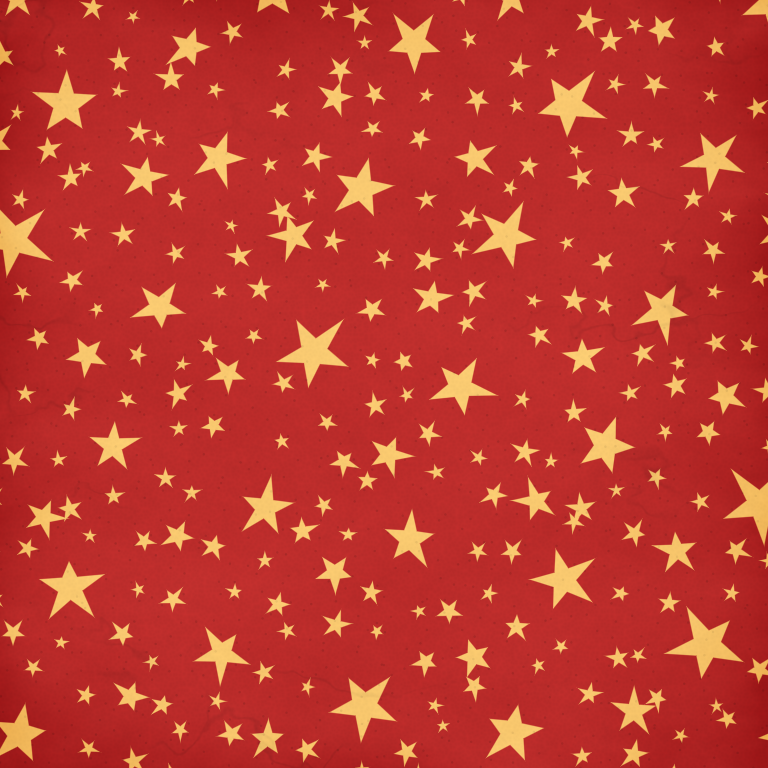
Write a WebGL 1 fragment shader that draws this pattern.

```glsl
precision highp float;
// Uneven five-pointed gold stars scattered over worn, softly creased red paper.

uniform vec2 u_resolution;

const vec3 RED = vec3(0.755, 0.185, 0.178);
const vec3 RED_WORN = vec3(0.61, 0.085, 0.09);
const vec3 GOLD = vec3(0.985, 0.805, 0.455);
const vec3 GOLD_WORN = vec3(0.93, 0.69, 0.32);

const float CELLS = 15.5;          // star cells across the canvas
const float BIG = 0.041;           // mean arm lengths, in canvas units
const float MEDIUM = 0.0265;
const float SMALL = 0.0165;
const float TINY = 0.0110;
const float VALLEY = 0.385;        // inner radius relative to the arm
const float ARM_VARIATION = 0.42;
const float WANDER = 0.25;         // slow drift of the star rows, in cells
const float GRAIN = 0.045;
const float CREASE = 0.075;
const float SECTOR = 1.2566371;    // a fifth of a turn

float hash(vec2 p) {
  return fract(sin(dot(p, vec2(127.1, 311.7))) * 43758.545);
}

vec2 hash2(vec2 p) {
  return vec2(hash(p), hash(p + 57.3));
}

mat2 rotation(float a) {
  return mat2(cos(a), sin(a), -sin(a), cos(a));
}

// Distances to the nearest and second nearest cell points
vec2 cellular(vec2 p) {
  vec2 id = floor(p);
  vec2 nearest = vec2(8.0);
  for (int j = -1; j <= 1; j++) {
    for (int i = -1; i <= 1; i++) {
      vec2 cell = id + vec2(float(i), float(j));
      float d = length(cell + hash2(cell) - p);
      nearest = d < nearest.x ? vec2(d, nearest.x) : vec2(nearest.x, min(nearest.y, d));
    }
  }
  return nearest;
}

// Layered, turned sines, roughly -1 to 1
float mottle(vec2 p) {
  float sum = 0.0;
  float amplitude = 0.5;
  for (int i = 0; i < 5; i++) {
    sum += amplitude * sin(p.x + 1.3 * sin(p.y)) * cos(p.y + 0.9 * sin(p.x * 0.7));
    p = rotation(0.9) * p * 1.9 + 2.7;
    amplitude *= 0.62;
  }
  return sum;
}

// Signed distance to a star whose arms differ in length
float star(vec2 p, float radius, vec2 seed) {
  p = rotation(6.2832 * hash(seed + 3.1)) * p;
  p.x *= 1.0 + 0.18 * (hash(seed + 8.7) - 0.5);
  float angle = atan(p.y, p.x);
  float arm = floor(angle / SECTOR + 0.5);
  angle = abs(angle - arm * SECTOR);
  float armId = mod(arm + 5.0, 5.0);
  float tip = radius * (1.0 + ARM_VARIATION * (hash(seed + armId * 4.3) - 0.5));
  vec2 valley = radius * VALLEY * vec2(cos(0.5 * SECTOR), sin(0.5 * SECTOR));
  vec2 q = length(p) * vec2(cos(angle), sin(angle)) - vec2(tip, 0.0);
  return dot(q, normalize(vec2(valley.y, tip - valley.x)));
}

// Ten interleaved cell kinds keep large stars apart, with tiny ones beside them
float starField(vec2 uv) {
  vec2 home = floor(uv * CELLS);
  float field = 1.0;
  for (int j = -2; j <= 2; j++) {
    for (int i = -2; i <= 2; i++) {
      vec2 id = home + vec2(float(i), float(j));
      float kind = mod(id.x + 3.0 * id.y, 10.0);
      float radius = SMALL;
      float jitter = 0.5;
      vec2 push = vec2(0.0);
      if (kind < 0.5) {
        radius = BIG;
        jitter = 0.2;
      } else if (abs(kind - 5.0) < 0.5) {
        radius = MEDIUM;
      } else if (mod(kind, 2.0) > 0.5) {
        radius = TINY;
        jitter = 0.32;
        float side = kind < 5.0 ? 0.23 : -0.23;
        push = abs(kind - 5.0) > 3.0 ? vec2(side, 0.0) : vec2(0.0, side);
      }
      radius *= 0.82 + 0.36 * hash(id + 19.4);
      vec2 drift = WANDER * sin(vec2(id.y * 1.7 + id.x * 0.6, id.x * 1.3 - id.y * 0.8 + 2.0));
      vec2 center = id + 0.5 + drift + push + jitter * (hash2(id) - 0.5);
      field = min(field, star(uv - center / CELLS, radius, id));
    }
  }
  return field;
}

void main() {
  float scale = min(u_resolution.x, u_resolution.y);
  vec2 uv = gl_FragCoord.xy / scale;
  vec2 screen = gl_FragCoord.xy / u_resolution;

  // Worn borders and blotches
  float cloud = mottle(uv * vec2(7.0, 12.0));
  vec2 border = min(screen, 1.0 - screen);
  float edge = exp(-15.0 * border.x) + 0.7 * exp(-18.0 * border.y);
  float wear = clamp(edge * (0.6 + 0.35 * cloud) + 0.08 + 0.13 * cloud, 0.0, 1.0);

  // Fine grain, sparse specks and wandering creases
  float grain = cellular(uv * 210.0).x - 0.5 + 0.4 * mottle(uv * 90.0);
  float speck = smoothstep(0.09, 0.03, cellular(uv * 38.0).x);
  vec2 bend = vec2(mottle(uv * 9.0), mottle(uv * 11.0 + 4.0));
  vec2 fold = cellular(uv * vec2(2.5, 6.5) + 0.35 * bend);
  float crease = smoothstep(0.045, 0.0, fold.y - fold.x);
  crease *= smoothstep(-0.1, 0.6, mottle(uv * 6.0 + 9.0));
  float tone = 1.0 + GRAIN * grain - CREASE * crease - 0.1 * speck;

  float softness = 0.8 / scale;
  float gold = 1.0 - smoothstep(-softness, softness, starField(uv));
  vec3 paper = mix(RED, RED_WORN, wear) * tone;
  vec3 leaf = mix(GOLD, GOLD_WORN, wear) * mix(1.0, tone, 0.6);
  gl_FragColor = vec4(mix(paper, leaf, gold), 1.0);
}
```
